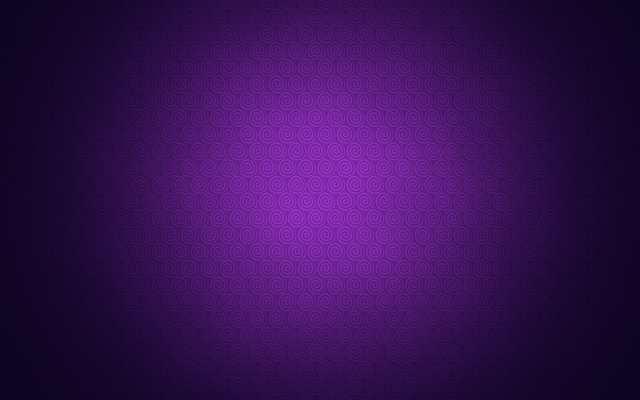
Give the GLSL for this background, as a Shadertoy shader.

```glsl
const float TAU = 6.2831853;
const vec2 GLOW_CENTER = vec2(0.012, 0.035);
const vec2 GLOW_WIDTH = vec2(0.325, 0.315);
const vec3 EDGE_COLOR = vec3(0.045, 0.011, 0.127);
const vec3 GLOW_COLOR = vec3(0.535, 0.175, 0.705);
const float MOTTLE = 0.05;
const vec2 SPIRAL_STEP = vec2(0.0487, 0.0419);
const vec2 SPIRAL_ANCHOR = vec2(-0.156, 0.123);
const float SPIRAL_RADIUS = 0.0247;
const float SPIRAL_PITCH = 0.0080;
const float SPIRAL_WOBBLE = 0.05;
const float SPIRAL_CONTRAST = 0.14;
const float GAP_LEVEL = -0.75;

// Offset from the nearest spiral centre on staggered rows
vec2 nearestSpiral(vec2 p) {
    vec2 q = p - SPIRAL_ANCHOR;
    float middleRow = floor(q.y / SPIRAL_STEP.y + 0.5);
    vec2 nearest = vec2(1.0);
    for (int i = -1; i <= 1; i++) {
        float row = middleRow + float(i);
        float shift = 0.5 * mod(row, 2.0);
        float column = floor(q.x / SPIRAL_STEP.x - shift + 0.5);
        vec2 offset = q - vec2(column + shift, row) * SPIRAL_STEP;
        if (dot(offset, offset) < dot(nearest, nearest)) nearest = offset;
    }
    return nearest;
}

// Raised, hand-drawn spiral strokes: +1 on a stroke, -1 in a groove
float spiralRelief(vec2 p, float pixel) {
    vec2 offset = nearestSpiral(p);
    float angle = atan(offset.y, offset.x + 1e-6);
    float wobble = cos(2.0 * angle - 0.6) + 0.6 * sin(3.0 * angle);
    float radius = length(offset) * (1.0 + SPIRAL_WOBBLE * wobble);
    float stroke = cos(TAU * radius / SPIRAL_PITCH - angle);
    float softness = max(pixel, 0.0015);
    float disc = 1.0 - smoothstep(-softness, softness, radius - SPIRAL_RADIUS);
    float detail = smoothstep(1.0, 2.5, SPIRAL_PITCH / pixel);
    return mix(GAP_LEVEL, stroke * detail, disc);
}

// Broad uneven patches from layered sines
float mottle(vec2 p) {
    float broad = sin(9.0 * p.x + 3.0 * sin(5.0 * p.y)) * sin(11.0 * p.y - 1.0);
    float small = sin(23.0 * p.x - 9.0 * p.y) * sin(19.0 * p.y + 7.0 * p.x);
    return 0.65 * broad + 0.35 * small;
}

void mainImage(out vec4 fragColor, in vec2 fragCoord) {
    vec2 p = (fragCoord - 0.5 * iResolution.xy) / iResolution.y;
    float pixel = 1.0 / iResolution.y;

    // Soft round glow fading into the dark border
    vec2 fromGlow = (p - GLOW_CENTER) / GLOW_WIDTH;
    float glow = exp(-0.5 * dot(fromGlow, fromGlow));
    glow *= 1.0 + MOTTLE * mottle(p);
    vec3 color = mix(EDGE_COLOR, GLOW_COLOR, glow);

    // Embossed spiral pattern
    color *= 1.0 + SPIRAL_CONTRAST * spiralRelief(p, pixel);

    fragColor = vec4(color, 1.0);
}
```
